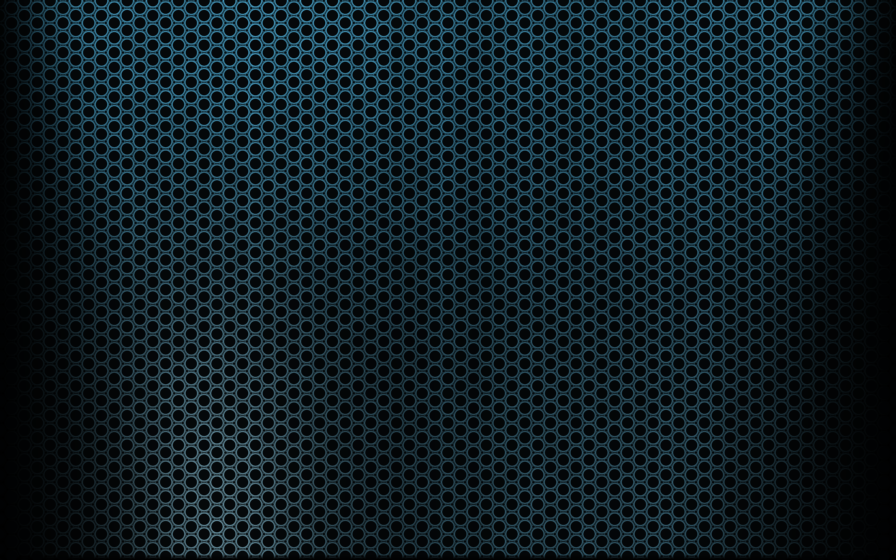
Give the GLSL for this texture, as a WebGL 1 fragment shader.

```glsl
precision highp float;
// Perforated steel sheet: round dark holes on a staggered hexagonal lattice,
// with bright rims and small pits where three cells meet. Soft coloured light,
// vertical brushing and dark side margins vary the tone across the sheet.
uniform vec2 u_resolution;

const float ROWS = 37.8;               // holes down the canvas height
const vec2 PERIOD = vec2(1.7320508, 1.0);
const vec2 PHASE = vec2(0.79, 0.25);   // lattice offset in hole pitches
const float HOLE_RADIUS = 0.365;
const float RIM_RADIUS = 0.425;
const float PIT_RADIUS = 0.065;
const vec3 HOLE_COLOR = vec3(0.018, 0.032, 0.040);
const vec3 BLUE_STEEL = vec3(0.19, 0.42, 0.52);
const vec3 GREY_STEEL = vec3(0.32, 0.45, 0.50);

float hash(vec2 p) {
  vec3 q = fract(p.xyx * 0.1031);
  q += dot(q, q.yzx + 33.33);
  return fract((q.x + q.y) * q.z);
}

float noise(float x) {
  float i = floor(x);
  float f = fract(x);
  return mix(hash(vec2(i, 7.0)), hash(vec2(i + 1.0, 7.0)), f * f * (3.0 - 2.0 * f));
}

float bump(float x, float center, float width) {
  float d = (x - center) / width;
  return exp(-d * d);
}

// Coverage of a band centred on distance zero
float band(float d, float halfWidth, float blur) {
  return 1.0 - smoothstep(halfWidth - blur, halfWidth + blur, abs(d));
}

// Offset from the nearest hole centre
vec2 nearestHole(vec2 p) {
  vec2 a = mod(p + 0.5 * PERIOD, PERIOD) - 0.5 * PERIOD;
  vec2 b = mod(p, PERIOD) - 0.5 * PERIOD;
  return dot(a, a) < dot(b, b) ? a : b;
}

// Returns metal coverage in x and its relief shade in y
vec2 mesh(vec2 p, float blur) {
  vec2 q = nearestHole(p);
  vec2 cell = floor((p - q) * vec2(2.0, 2.0) / PERIOD + 0.5);
  float r = length(q);
  vec2 m = abs(q);
  float seam = 0.5 - max(m.y, 0.8660254 * m.x + 0.5 * m.y);
  float corner = min(length(m - vec2(0.57735, 0.0)), length(m - vec2(0.288675, 0.5)));

  float metal = smoothstep(HOLE_RADIUS - blur, HOLE_RADIUS + blur, r);
  float shade = 0.56;
  shade += 0.48 * band(r - RIM_RADIUS, 0.035, blur);
  shade -= 0.12 * band(seam, 0.025, blur);
  shade += 0.20 * band(corner - 0.12, 0.025, blur);
  shade *= 1.0 - 0.72 * band(corner, PIT_RADIUS, blur);
  shade *= 0.94 + 0.12 * hash(cell);
  return vec2(metal, shade);
}

// Light falling on the sheet, from canvas coordinates in 0..1
float sheetLight(vec2 uv) {
  float low = 1.0 - uv.y;
  float sides = smoothstep(-0.02, 0.09 + 0.17 * low, uv.x)
              * smoothstep(-0.02, 0.10 + 0.20 * low, 1.0 - uv.x);
  float light = 0.60 + 0.36 * smoothstep(0.35, 1.0, uv.y);
  light += 0.42 * bump(uv.x, 0.24, 0.09) * smoothstep(0.8, 0.0, uv.y);
  light += 0.18 * bump(uv.x, 0.28, 0.16) * smoothstep(0.4, 1.0, uv.y);
  light += 0.12 * bump(uv.x, 0.67, 0.12) * low;
  light -= 0.13 * bump(uv.x, 0.42, 0.07) * low;
  float brushing = 0.65 * noise(uv.x * 24.0) + 0.35 * noise(uv.x * 75.0);
  light *= 0.87 + 0.26 * brushing;
  return light * sides * smoothstep(0.0, 0.012, uv.y);
}

void main() {
  vec2 uv = gl_FragCoord.xy / u_resolution;
  float pitchPerPixel = ROWS / u_resolution.y;
  float blur = clamp(0.25 * pitchPerPixel, 0.008, 0.03);

  // Four samples per pixel keep the fine mesh free of shimmer
  vec2 surface = vec2(0.0);
  for (int j = 0; j < 2; j++) {
    for (int i = 0; i < 2; i++) {
      vec2 jitter = vec2(float(i), float(j)) * 0.5 - 0.25;
      vec2 p = (gl_FragCoord.xy + jitter) * pitchPerPixel - PHASE;
      vec2 s = mesh(p, blur);
      surface += 0.25 * vec2(s.x, s.x * s.y);
    }
  }

  // Blue light above, greyer light toward the lower left
  float grey = smoothstep(0.9, 0.1, uv.y) * (0.4 + 0.6 * bump(uv.x, 0.24, 0.14));
  vec3 steel = mix(BLUE_STEEL, GREY_STEEL, grey);
  float light = sheetLight(uv);
  vec3 color = HOLE_COLOR * (1.0 - surface.x) * (0.25 + 0.75 * min(light, 1.0));
  color += steel * surface.y * light;
  gl_FragColor = vec4(color, 1.0);
}
```
